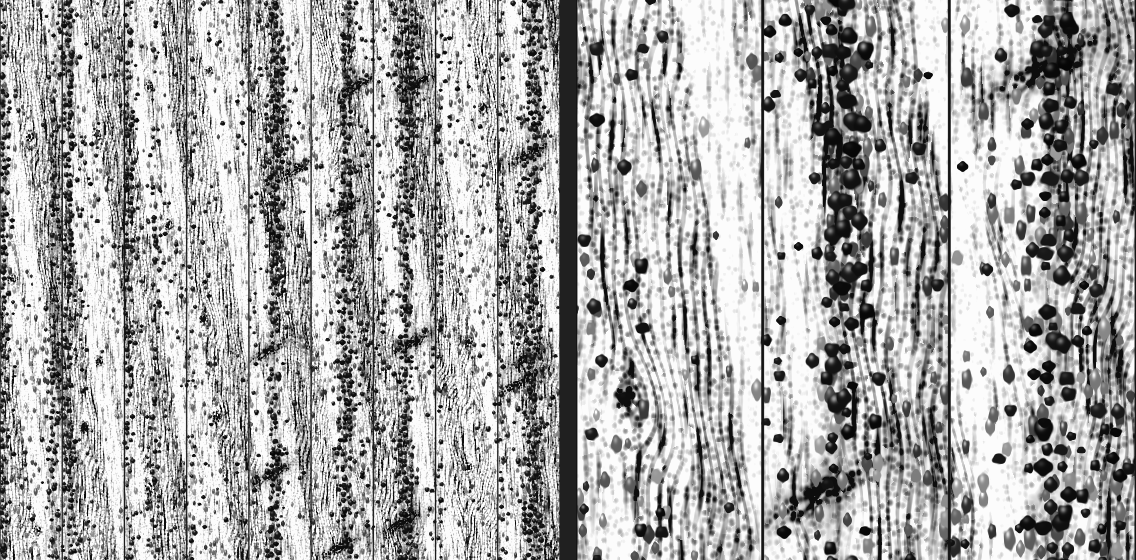
Left, the full canvas; right, a detail of the centre.
Write a Shadertoy shader that draws this texture map.

```glsl
// Nine weathered upright planks with wavy grain, knots and bands of dark pitted blisters.
const float TAU = 6.28318;
const float PLANKS = 9.0;
const float SEAM_WIDTH = 0.0007;
const vec2 BLISTER_GRID = vec2(100.0, 92.0);
const vec2 FLECK_GRID = vec2(135.0, 96.0);
const vec2 FIBRE_GRID = vec2(250.0, 26.0);
const vec2 SPECK_GRID = vec2(270.0, 240.0);
const float WHITE = 1.14;
const float GRAIN_STAIN = 0.68;
const float FIBRE_STAIN = 0.55;
const float SPECK_STAIN = 0.46;
const float BAND_STAIN = 0.20;
const float BLISTER_INK = 0.06;
const float FLECK_INK = 0.38;

// Per plank: main band centre, its width, second band centre, its strength
const vec4 BANDS[9] = vec4[9](
    vec4(0.06, 0.07, 0.88, 0.75), vec4(0.10, 0.08, 0.30, 0.25),
    vec4(0.06, 0.07, 0.50, 0.55), vec4(0.07, 0.05, 0.30, 0.06),
    vec4(0.42, 0.11, 0.08, 0.25), vec4(0.57, 0.10, 0.85, 0.25),
    vec4(0.53, 0.13, 0.08, 0.25), vec4(0.07, 0.05, 0.80, 0.08),
    vec4(0.57, 0.12, 0.07, 0.40));

vec3 hash3(vec2 p) {
    vec3 q = fract(p.xyx * vec3(0.1031, 0.1030, 0.0973));
    q += dot(q, q.yxz + 33.33);
    return fract((q.xxy + q.yzz) * q.zyx);
}

// Layered sines, periodic in y, about -1 to 1
float waves(vec2 p, float seed) {
    float sum = 0.0;
    for (int i = 1; i <= 4; i++) {
        float f = float(i * i - i + 1);
        sum += sin(TAU * f * p.y + 3.0 * f * p.x + seed * (f + 1.7)) / float(i + 1);
    }
    return sum;
}

// Cellular noise: distance to the nearest point, and its hash
vec2 cellular(vec2 p, vec2 count) {
    vec2 g = p * count, base = floor(g);
    vec2 nearest = vec2(9.0, 0.0);
    for (int y = -1; y <= 1; y++)
    for (int x = -1; x <= 1; x++) {
        vec2 id = base + vec2(x, y);
        vec3 h = hash3(mod(id, count) + count.x);
        float d = length(g - id - h.xy);
        if (d < nearest.x) nearest = vec2(d, h.z);
    }
    return nearest;
}

// How thickly blisters crowd at a point
float bandDensity(vec2 p) {
    float x = mod(p.x * PLANKS, PLANKS), plank = min(floor(x), PLANKS - 1.0);
    vec4 b = BANDS[int(plank)];
    float sway = waves(vec2(0.0, p.y), plank * 2.3 + 1.0);
    float u = x - plank - 0.04 * sway * smoothstep(0.1, 0.4, b.x);
    float width = b.y * (1.0 + 0.35 * waves(vec2(0.0, p.y), plank + 4.0));
    float first = (u - b.x) / width, second = (u - b.z) / 0.08;
    return exp(-first * first) * smoothstep(0.02, 0.09, b.y) * (1.15 + 0.35 * sway)
         + exp(-second * second) * b.w * (0.8 - 0.4 * sway);
}

// Paints scattered rounded marks with a small highlight over a tone
float paintMarks(float tone, vec2 p, vec2 count, float scatter, float gain, float ink, float tall) {
    vec2 g = p * count, base = floor(g);
    for (int y = -1; y <= 1; y++)
    for (int x = -1; x <= 1; x++) {
        vec2 id = base + vec2(x, y), key = mod(id, count);
        vec3 h = hash3(key + count.y), look = hash3(key + 157.0);
        vec2 centre = id + 0.5 + 0.7 * (h.xy - 0.5), at = centre / count;
        float density = scatter * (1.0 + waves(at * vec2(7.0, 1.0), 2.0)) + gain * bandDensity(at);
        if (h.z > density) continue;
        float radius = mix(0.28, 0.58, look.x) * mix(0.8, 1.0, min(density, 1.0));
        vec2 q = (g - centre) / (radius * vec2(1.0, tall * mix(0.75, 1.15, look.y)));
        float d = length(q) + 0.14 * sin(4.0 * q.x + TAU * look.z) * sin(3.0 * q.y + TAU * look.y);
        float soft = max(0.15, 0.8 * count.y / (iResolution.y * radius));
        vec2 glint = q - vec2(-0.25, 0.45);
        float shade = ink * (0.4 + 1.2 * look.z) + 0.6 * look.y * exp(-7.0 * dot(glint, glint));
        tone = mix(tone, shade, 1.0 - smoothstep(1.0 - soft, 1.0 + soft, d));
    }
    return tone;
}

void mainImage(out vec4 fragColor, in vec2 fragCoord) {
    vec2 p = fragCoord / iResolution.xy;
    float x = p.x * PLANKS, plank = min(floor(x), PLANKS - 1.0), u = x - plank;
    vec3 trait = hash3(vec2(plank, 11.0));
    float branchy = step(0.3, BANDS[int(plank)].x);

    // Fibres and specks
    vec2 fibreCell = cellular(p + vec2(0.0012 * waves(p, plank), 0.0), FIBRE_GRID);
    vec2 speckCell = cellular(p, SPECK_GRID);
    float fibre = (1.0 - smoothstep(0.1, 0.65, fibreCell.x)) * smoothstep(0.35, 1.0, fibreCell.y);
    float speck = (1.0 - smoothstep(0.1, 0.75, speckCell.x)) * speckCell.y;

    // Knots: round on plain planks, slanted branch scars on banded ones
    float knotStain = 0.0, bend = 0.0;
    for (int k = 0; k < 3; k++) {
        vec3 h = hash3(vec2(plank + 3.0, float(k) * 7.0 + 29.0));
        float dy = fract(p.y - (float(k) + h.y) / 3.0 + 0.5) - 0.5;
        vec2 q = vec2((u - mix(0.2, 0.8, h.x)) / PLANKS, dy);
        bend += sign(q.x) * (1.0 - exp(-abs(q.x) * 160.0)) * exp(-dot(q, q) * 900.0);
        q.y -= branchy * (0.5 * q.x + 0.002 * sin(240.0 * q.x + TAU * h.z));
        float d = length(q / mix(vec2(0.009, 0.011), vec2(0.032, 0.009), branchy));
        float rough = 0.4 + 1.4 * speck + 0.4 * sin(9.0 * d + 400.0 * q.x);
        knotStain += (1.0 - smoothstep(0.2, 1.4, d)) * rough + 0.25 * branchy * exp(-0.25 * d * d);
    }

    // Grain: straight lines or pointed arches
    float swayed = u - 0.5 + 0.09 * waves(vec2(0.3 * u, p.y), trait.x * TAU);
    float arches = 20.0 * sqrt(swayed * swayed + 0.004) + 3.0 * sin(TAU * (2.0 * p.y + trait.y));
    float rings = mix(arches, 16.0 * swayed, step(0.45, trait.z)) - 1.6 * bend;
    float lines = smoothstep(-0.1, 0.9, sin(TAU * rings));
    float worn = clamp(0.5 + 0.7 * waves(vec2(1.6 * u, p.y), plank * 1.9), 0.08, 1.0);
    float smudge = 0.22 * smoothstep(0.45, 1.0, u) * worn * step(0.4, trait.y);
    float stain = GRAIN_STAIN * lines * worn * (0.65 + 0.6 * fibre)
                + FIBRE_STAIN * fibre * (0.45 + 0.8 * worn)
                + SPECK_STAIN * speck * (0.45 + worn) + smudge + knotStain;
    stain += BAND_STAIN * min(bandDensity(p), 1.0);
    float tone = clamp(WHITE - stain, 0.05, 0.99);

    // Flecks, blisters, then the seams between planks
    tone = paintMarks(tone, p, FLECK_GRID, 0.13, 0.30, FLECK_INK, 1.25);
    tone = paintMarks(tone, p, BLISTER_GRID, 0.055, 0.95, BLISTER_INK, 0.95);
    float seam = abs(fract(x + 0.5) - 0.5) / PLANKS, pixel = 1.0 / iResolution.x;
    tone = mix(0.08, tone, smoothstep(SEAM_WIDTH - 0.5 * pixel, SEAM_WIDTH + pixel, seam));
    fragColor = vec4(vec3(clamp(tone, 0.0, 1.0)), 1.0);
}
```
